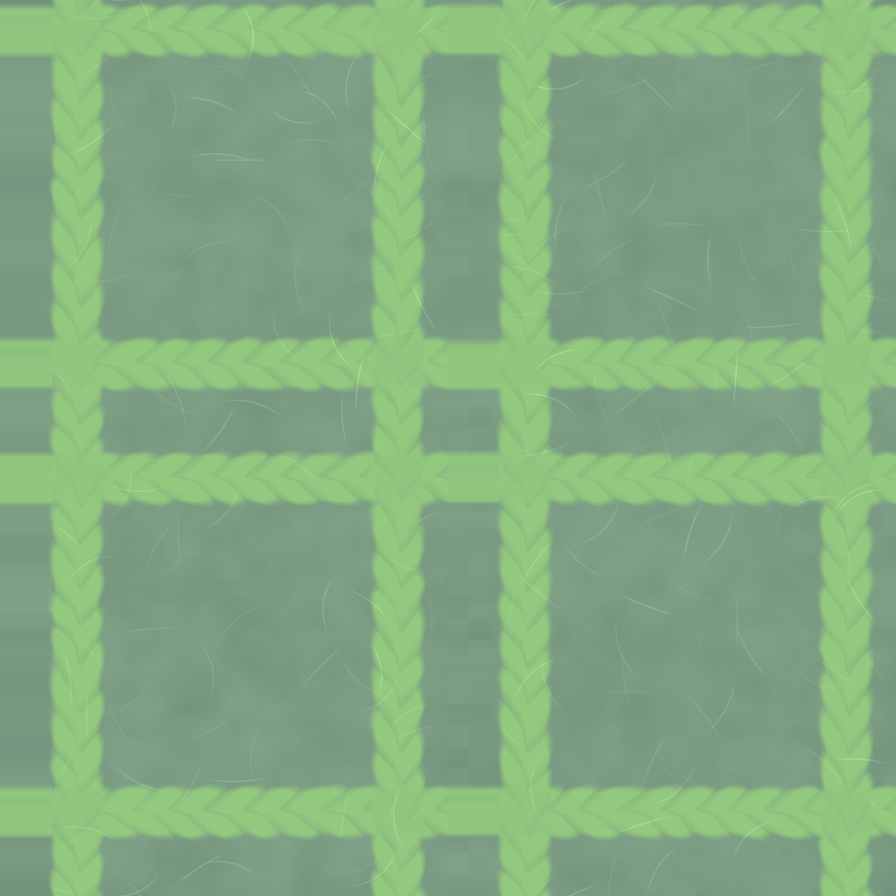
Write a WebGL 1 fragment shader that draws this pattern.

```glsl
precision highp float;
// Plaid of soft braided cords over felt: a 2 by 2 grid of cells, each with two
// upright and two level cords. Braids are sheared sawtooth phases; a strip at the
// left of each cell holds its edge value, which smears it into level streaks.

uniform vec2 u_resolution;

#define CELLS 2.0
#define COLUMNS vec2(0.172, 0.888)
#define ROWS vec2(0.1875, 0.932)
#define CORD_HALF 0.057
#define STRANDS vec2(12.0, 11.0)
#define STRIP 0.117
#define HAIR_GRID 10.0
#define HAIR_GAIN 0.09
#define FELT vec3(0.480, 0.612, 0.512)
#define CREASE vec3(0.515, 0.675, 0.495)
#define CORD vec3(0.576, 0.788, 0.496)

float hash(vec2 p) {
  return fract(sin(dot(p, vec2(127.1, 311.7))) * 43758.5453);
}

// Value noise that wraps after a whole number of lattice steps.
float noise(vec2 p, float period) {
  vec2 i = floor(p), f = fract(p);
  f = f * f * (3.0 - 2.0 * f);
  vec2 a = mod(i, period), b = mod(i + 1.0, period);
  return mix(mix(hash(a), hash(vec2(b.x, a.y)), f.x),
             mix(hash(vec2(a.x, b.y)), hash(b), f.x), f.y);
}

float cellNoise(vec2 p, float freq) {
  return noise(p * freq, CELLS * freq);
}

// Signed, wrapped offset to the nearer of two cord axes.
float nearestAxis(float x, vec2 axes) {
  vec2 d = fract(x - axes + 0.5) - 0.5;
  return abs(d.x) < abs(d.y) ? d.x : d.y;
}

// Braid: x is coverage, y is brightness of the strand.
vec2 braid(float along, float across, float strands, vec2 p) {
  float v = across / CORD_HALF;
  float r = abs(v);
  float side = smoothstep(-0.14, 0.14, v);
  float wobble = 0.35 * (cellNoise(p, 9.0) - 0.5);
  float f = fract(along * strands - 0.75 * r + 0.5 * side + wobble);
  float bulge = 0.88 + 0.15 * sin(3.14159 * f) + 0.1 * (cellNoise(p, 36.0) - 0.5);
  float cover = 1.0 - smoothstep(bulge - 0.2, bulge + 0.13, r);
  float strand = smoothstep(0.0, 0.45, f) * (1.0 - smoothstep(0.88, 1.0, f));
  float tone = 0.5 + 0.5 * strand - 0.28 * r * r * (1.0 - 0.5 * strand);
  tone += 0.22 * (cellNoise(p, 30.0) - 0.5) + 0.14;
  return vec2(cover, clamp(tone, 0.0, 1.0));
}

// Mottled felt with a faint diagonal grain.
vec3 felt(vec2 p) {
  vec2 diagonal = vec2(p.x + p.y, p.x - p.y);
  float n = 0.4 * cellNoise(p, 7.0) + 0.3 * cellNoise(p, 19.0)
          + 0.15 * cellNoise(p, 53.0) + 0.35 * cellNoise(diagonal, 12.0);
  return FELT + vec3(0.055, 0.065, 0.05) * (n - 0.6);
}

// Thin curved stray fibres, one per lattice square.
float hairs(vec2 p, float pixel) {
  vec2 g = p * HAIR_GRID, base = floor(g);
  float width = max(0.014, 0.7 * pixel * HAIR_GRID);
  float total = 0.0;
  for (int j = -1; j <= 1; j++) {
    for (int i = -1; i <= 1; i++) {
      vec2 square = base + vec2(float(i), float(j));
      vec2 id = mod(square, CELLS * HAIR_GRID);
      vec2 center = vec2(hash(id + 3.1), hash(id + 17.7));
      float angle = 6.2832 * hash(id + 41.3);
      vec2 d = g - square - center;
      vec2 axis = vec2(cos(angle), sin(angle));
      float s = dot(d, axis);
      float t = dot(d, vec2(-axis.y, axis.x));
      t += (hash(id + 5.9) - 0.5) * s * s;
      float span = 1.0 - smoothstep(0.3, 0.75, abs(s));
      float strength = hash(id + 29.3);
      total += strength * strength * span * (1.0 - smoothstep(0.0, 2.0 * width, abs(t)));
    }
  }
  return min(total, 1.0);
}

void main() {
  vec2 p = gl_FragCoord.xy / u_resolution * CELLS;
  float pixel = CELLS / min(u_resolution.x, u_resolution.y);
  vec2 cell = floor(p), local = fract(p);

  // Hold the cell's left edge value across the strip.
  float inStrip = step(local.x, STRIP);
  vec2 q = vec2(mix(p.x, cell.x, inStrip), p.y);
  vec3 color = felt(q);

  // Blocky wear in the strip of the second column.
  float block = hash(mod(floor(p * 21.0), CELLS * 21.0)) - 0.5;
  float wear = inStrip * step(0.5, cell.x) * (1.0 - smoothstep(0.09, 0.1, local.x));
  color += 0.02 * wear * block;

  // Level cords, then upright cords; crossings merge into smooth knots.
  vec2 level = braid(q.x, nearestAxis(p.y, ROWS), STRANDS.x, q);
  vec2 upright = braid(p.y, nearestAxis(p.x, COLUMNS), STRANDS.y, p);
  float knot = 0.6 * level.x * upright.x;
  level.y = mix(level.y, 0.85, max(knot, 0.6 * inStrip));
  upright.y = mix(upright.y, 0.85, knot);
  color = mix(color, mix(CREASE, CORD, level.y), level.x);
  color = mix(color, mix(CREASE, CORD, upright.y), upright.x);

  // Stray fibres fade out around the strip.
  float clear = smoothstep(STRIP - 0.02, STRIP + 0.03, local.x)
              * (1.0 - smoothstep(0.95, 1.0, local.x));
  color += HAIR_GAIN * clear * hairs(p, pixel) * vec3(0.8, 0.9, 0.8);

  gl_FragColor = vec4(color, 1.0);
}
```
